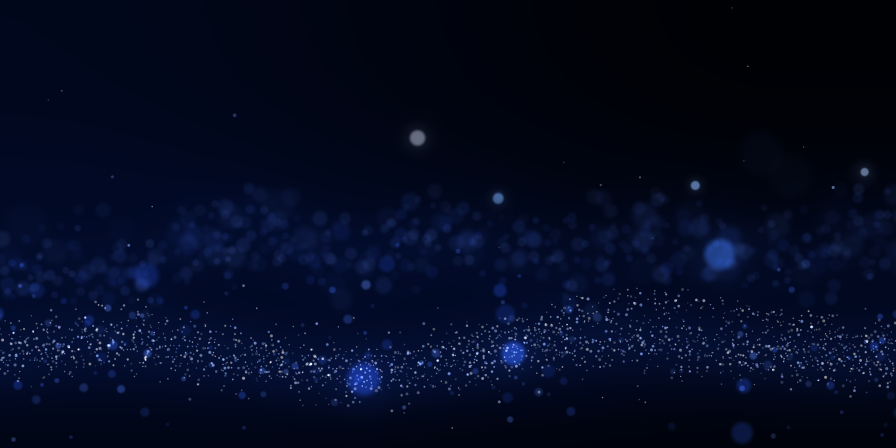
Give the GLSL for this background, as a Shadertoy shader.

```glsl
// Deep navy night with a wavy ribbon of fine glittering dust and soft bokeh above it.
// Jittered grids scatter discs; per-band density curves decide which cells are lit.
// A few large orbs and a smooth gradient complete the scene.

#define DUST_CELL 0.0125
#define DUST_WIDTH 0.052
#define DUST_GAIN 0.82
#define HAZE_CELL 0.042
#define HAZE_WIDTH 0.075
#define HAZE_GAIN 0.36
#define RIBBON_GLOW 0.45

const int DUST = 0, HAZE = 1, LOW = 2, SPARK = 3, VEIL = 4;

const vec3 NIGHT = vec3(0.000, 0.004, 0.016);
const vec3 NAVY  = vec3(0.004, 0.036, 0.142);
const vec3 AZURE = vec3(0.090, 0.170, 0.440);
const vec3 STEEL = vec3(0.250, 0.320, 0.500);
const vec3 ICE   = vec3(0.480, 0.580, 0.780);
const vec3 SAND  = vec3(0.780, 0.700, 0.520);

vec3 hash3(vec2 p) {
    vec3 q = fract(p.xyx * vec3(0.1031, 0.1030, 0.0973));
    q += dot(q, q.yxz + 33.33);
    return fract((q.xxy + q.yzz) * q.zyx);
}

float bell(float d, float width) {
    d /= width;
    return exp(-d * d);
}

// Centre heights of the ribbons
float dustLine(float x) {
    return 0.205 + 0.033 * cos(5.7 * (x - 0.25)) + 0.03 * smoothstep(1.3, 2.0, x);
}

float ridgeLine(float x) {
    return 0.235 + 0.095 * bell(x - 1.5, 0.32);
}

float hazeLine(float x) {
    return 0.375 + 0.08 * smoothstep(0.0, 0.5, x) + 0.025 * cos(13.1 * (x - 0.54));
}

// Chance that a disc at c is lit
float density(vec2 c, int band) {
    float dust = bell(c.y - dustLine(c.x), DUST_WIDTH);
    float ridge = bell(c.y - ridgeLine(c.x), 0.028) * smoothstep(0.9, 1.25, c.x);
    if (band == DUST) return 0.72 * dust + 0.34 * ridge;
    if (band == HAZE) return 0.85 * bell(c.y - hazeLine(c.x), HAZE_WIDTH);
    if (band == LOW) return 0.34 * bell(c.y - 0.20, 0.15);
    if (band == VEIL) return 0.5 * bell(c.y - 0.50, 0.16);
    return 0.07 * smoothstep(0.32, 0.42, c.y) * (1.0 - smoothstep(0.65, 0.9, c.y));
}

float disc(vec2 d, float radius, float blur) {
    float edge = max(blur * radius, 0.7 / iResolution.y);
    return 1.0 - smoothstep(radius - edge, radius + edge, length(d));
}

// Sum of random discs, one candidate per grid cell
vec3 scatter(vec2 p, float cell, vec2 size, float blur, int band, float seed, vec3 tintA, vec3 tintB) {
    vec3 sum = vec3(0.0);
    vec2 base = floor(p / cell);
    for (int j = -1; j <= 1; j++)
    for (int i = -1; i <= 1; i++) {
        vec2 id = base + vec2(i, j);
        vec3 place = hash3(id + seed);
        vec3 look = hash3(id + seed + 57.0);
        vec2 centre = (id + place.xy) * cell;
        float lit = step(place.z, density(centre, band));
        float radius = mix(size.x, size.y, look.x * look.x);
        sum += lit * disc(p - centre, radius, blur) * mix(tintA, tintB, look.y) * mix(0.3, 1.0, look.z);
    }
    return sum;
}

// Bright core inside a wider faint halo
vec3 orb(vec2 p, vec2 centre, float radius, vec3 tint) {
    vec2 d = p - centre;
    return tint * (0.8 * disc(d, radius, 0.3) + 0.2 * bell(length(d), radius * 1.7));
}

vec3 backdrop(vec2 p) {
    float left = 0.72 * (1.0 - smoothstep(0.0, 1.75, p.x));
    float middle = 0.85 * bell(p.y - 0.28, 0.32);
    float floorShade = mix(0.55, 1.0, smoothstep(0.0, 0.18, p.y));
    vec3 col = mix(NIGHT, NAVY, min(left + middle, 1.0) * floorShade);
    float ribbon = bell(p.y - dustLine(p.x), 0.075);
    float haze = bell(p.y - hazeLine(p.x), 0.09);
    return col + AZURE * (RIBBON_GLOW * 0.32 * ribbon + 0.06 * haze);
}

void mainImage(out vec4 fragColor, in vec2 fragCoord) {
    vec2 p = fragCoord / iResolution.y;
    vec3 col = backdrop(p);

    // Out-of-focus bokeh
    col += 0.07 * scatter(p, 0.11, vec2(0.025, 0.05), 0.35, VEIL, 11.0, AZURE, STEEL);
    col += HAZE_GAIN * 0.55 * scatter(p, HAZE_CELL, vec2(0.010, 0.028), 0.45, HAZE, 23.0, AZURE, STEEL);
    col += HAZE_GAIN * 0.55 * scatter(p, HAZE_CELL * 0.7, vec2(0.007, 0.018), 0.4, HAZE, 131.0, AZURE, STEEL);
    col += 0.55 * scatter(p, 0.10, vec2(0.010, 0.027), 0.35, LOW, 41.0, AZURE, AZURE);
    col += 0.65 * scatter(p, 0.038, vec2(0.004, 0.011), 0.4, LOW, 67.0, AZURE, STEEL);

    // Glittering dust and stray sparks
    for (int k = 0; k < 2; k++)
        col += DUST_GAIN * scatter(p, DUST_CELL, vec2(0.0013, 0.0034), 0.4, DUST, 83.0 + 91.0 * float(k), ICE, SAND);
    col += 0.8 * scatter(p, 0.09, vec2(0.003, 0.007), 0.4, SPARK, 307.0, STEEL, ICE);

    // Large orbs
    col += orb(p, vec2(0.932, 0.692), 0.017, vec3(0.40, 0.41, 0.43));
    col += orb(p, vec2(1.112, 0.557), 0.012, vec3(0.24, 0.34, 0.44));
    col += orb(p, vec2(1.552, 0.586), 0.010, vec3(0.34, 0.43, 0.56));
    col += orb(p, vec2(1.930, 0.616), 0.009, vec3(0.36, 0.42, 0.50));
    col += orb(p, vec2(1.607, 0.432), 0.034, vec3(0.12, 0.22, 0.42));
    col += orb(p, vec2(1.146, 0.211), 0.026, vec3(0.10, 0.19, 0.46));
    col += orb(p, vec2(0.812, 0.154), 0.036, vec3(0.07, 0.14, 0.38));

    fragColor = vec4(min(col, 1.0), 1.0);
}
```
